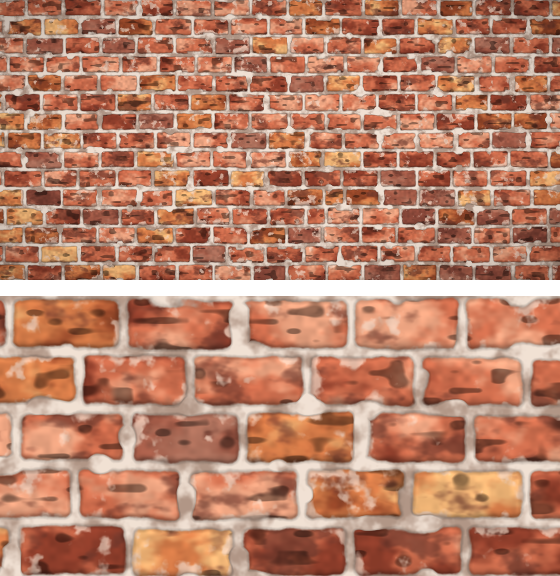
Top, the full canvas; bottom, a detail of the centre.
Give the GLSL for this texture, as a WebGL 2 fragment shader.

```glsl
#version 300 es
precision highp float;
// Weathered red brick wall in running bond with pale, uneven mortar.
// Each course finds its brick between jittered joints; a rounded box with a
// noisy rim shapes it, and layered value noise stains, chips and limes it.
uniform vec2 u_resolution;
out vec4 fragColor;

const float COURSES = 14.77;  // courses per canvas height
const float ASPECT = 1.973;   // brick pitch over course height

float hash(vec2 p) {
  vec3 q = fract(p.xyx * 0.1031);
  q += dot(q, q.yzx + 33.33);
  return fract((q.x + q.y) * q.z);
}

float noise(vec2 p) {
  vec2 i = floor(p), f = fract(p);
  f = f * f * (3.0 - 2.0 * f);
  return mix(mix(hash(i), hash(i + vec2(1, 0)), f.x),
             mix(hash(i + vec2(0, 1)), hash(i + vec2(1, 1)), f.x), f.y);
}

float fbm(vec2 p) {
  float sum = 0.0, amp = 0.53;
  for (int i = 0; i < 4; i++) {
    sum += amp * noise(p);
    p = mat2(1.6, 1.2, -1.2, 1.6) * p + 7.3;
    amp *= 0.5;
  }
  return sum;
}

// Position of the i-th vertical joint; two courses hold one half brick.
float joint(float i, float row) {
  float halfBrick = abs(row - 10.5) < 1.0 ? 0.5 * step(8.5, i) : 0.0;
  return i - halfBrick + 0.09 * (hash(vec2(i + 40.0, row * 3.0 + 5.0)) - 0.5);
}

float roundedBox(vec2 p, vec2 b, float r) {
  vec2 q = abs(p) - b + r;
  return length(max(q, 0.0)) + min(max(q.x, q.y), 0.0) - r;
}

vec3 mortarColor(vec2 q, float d) {
  float grain = fbm(q * 2.3 + 90.0);
  vec3 c = mix(vec3(0.66, 0.56, 0.50), vec3(0.90, 0.84, 0.79), smoothstep(0.28, 0.62, grain));
  return c * mix(0.80, 1.0, smoothstep(0.0, 0.07, d));
}

vec3 brickColor(vec2 q, vec2 local, vec2 id, float d) {
  vec2 s = q + 17.0 * vec2(hash(id + 3.1), hash(id + 8.7));
  float tone = hash(id + 21.0), kind = hash(id + 55.0);

  // Fired clay: dark red through terracotta to pale peach
  float heat = 1.35 * fbm(s * vec2(1.1, 1.7)) - 0.16 + 0.42 * (tone - 0.5);
  vec3 c = mix(vec3(0.53, 0.23, 0.16), vec3(0.77, 0.41, 0.29), smoothstep(0.12, 0.48, heat));
  c = mix(c, vec3(0.88, 0.61, 0.48), smoothstep(0.50, 0.86, heat));
  c = mix(c, c * vec3(1.03, 1.12, 0.93), step(0.72, kind));
  c = mix(c, vec3(0.49, 0.29, 0.25), 0.58 * step(kind, 0.13));

  // Soot blotches, then cracks running along the brick
  float soot = smoothstep(0.55, 0.74, fbm(s * vec2(1.4, 2.3) + 31.0));
  c = mix(c, vec3(0.39, 0.20, 0.16), 0.65 * soot);
  float crack = smoothstep(0.69, 0.86, noise(s * vec2(2.6, 6.0) + 12.0));
  c *= 1.0 - 0.40 * crack;

  // Lime smears, strongest near the rim
  float lime = fbm(s * 2.6 + 63.0) + 0.10 * smoothstep(-0.22, 0.0, d) + 0.08 * hash(id + 77.0);
  c = mix(c, vec3(0.88, 0.77, 0.70), 0.75 * smoothstep(0.68, 0.84, lime));

  // Fine grain, a lit upper edge and a shaded lower edge
  c *= 0.91 + 0.18 * noise(s * 8.0);
  c *= 1.0 + 0.07 * smoothstep(0.2, 0.4, -local.y) - 0.20 * smoothstep(0.27, 0.42, local.y);
  return c * mix(1.0, 0.84, smoothstep(-0.08, 0.0, d));
}

void main() {
  vec2 p = gl_FragCoord.xy / u_resolution.y;
  vec2 q = vec2(p.x, 1.0 - p.y) * COURSES;

  // Course, counted from the top, with slightly wavy beds
  float v = q.y + 0.077 + 0.09 * (noise(q * 0.45) - 0.5);
  float row = floor(v);
  float u = q.x / ASPECT - mix(0.68, 0.15, mod(row, 2.0));
  u -= 0.11 * (hash(vec2(row, 9.0)) - 0.5);

  // Brick index between the two nearest joints
  float i = floor(u);
  for (int k = 0; k < 2; k++) {
    if (u >= joint(i + 1.0, row)) i += 1.0;
    else if (u < joint(i, row)) i -= 1.0;
  }
  float left = joint(i, row), right = joint(i + 1.0, row);
  vec2 id = vec2(i + 20.0, row);
  vec2 local = vec2((u - 0.5 * (left + right)) * ASPECT, v - row - 0.5);
  vec2 size = vec2(0.5 * (right - left) * ASPECT, 0.5) - 0.075 - 0.025 * hash(id + 14.0);

  // Rough outline with occasional larger chips
  float d = roundedBox(local, size, 0.10);
  d += 0.10 * (fbm(q * 3.2) - 0.5);
  d += 0.12 * smoothstep(0.68, 0.9, noise(q * 1.9 + 40.0));

  float soft = max(0.7 * COURSES / u_resolution.y, 0.025);
  vec3 color = mix(brickColor(q, local, id, d), mortarColor(q, d), smoothstep(-soft, soft, d));

  // Gentle darkening toward the corners
  vec2 c = 2.0 * gl_FragCoord.xy / u_resolution - 1.0;
  float r2 = dot(c, c);
  fragColor = vec4(color * (1.05 - 0.07 * r2 * r2), 1.0);
}
```
